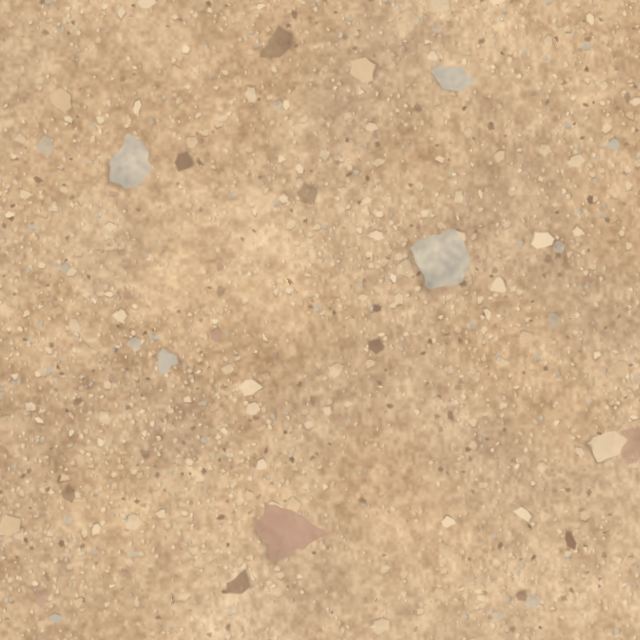
Give the GLSL for this texture, as a WebGL 2 fragment shader.

```glsl
#version 300 es
precision highp float;
// Dry sandy ground with fine grit, scattered chips and a few larger flat stones.

#define SEED 3.7
#define SOFTNESS 0.0024
#define GROUND_COLOR vec3(0.818, 0.692, 0.548)
#define TONE_STEP vec3(0.105, 0.108, 0.094)
#define CREAM vec3(0.93, 0.83, 0.69)
#define TAN vec3(0.88, 0.76, 0.61)
#define GREY vec3(0.77, 0.735, 0.665)
#define MAUVE vec3(0.74, 0.59, 0.50)
#define DARK vec3(0.58, 0.47, 0.37)
#define SHADOW 0.20
#define BIG_RADIUS 0.054
#define BIG_COUNT 5

uniform vec2 u_resolution;
out vec4 fragColor;

const float TAU = 6.2831853;

float hash(vec2 p) {
    return fract(sin(dot(p + SEED, vec2(127.1, 311.7))) * 43758.5453);
}

vec2 hash2(vec2 p) {
    return vec2(hash(p), hash(p + 57.3));
}

mat2 rotation(float a) {
    float c = cos(a), s = sin(a);
    return mat2(c, s, -s, c);
}

float noise(vec2 p) {
    vec2 i = floor(p), f = fract(p);
    f = f * f * (3.0 - 2.0 * f);
    return mix(mix(hash(i), hash(i + vec2(1, 0)), f.x),
               mix(hash(i + vec2(0, 1)), hash(i + vec2(1, 1)), f.x), f.y);
}

// Noise centred on zero, turned so that its lattice stays hidden.
float grain(vec2 p, float scale) {
    return noise(rotation(scale) * p * scale + scale) - 0.5;
}

// Signed distance to an irregular six-sided chip.
float chip(vec2 q, float radius, vec2 id) {
    q = rotation(hash(id + 3.1) * TAU) * q;
    q.y *= 1.0 + 0.55 * hash(id + 8.4);
    float d = -radius;
    for (int k = 0; k < 6; k++) {
        float side = float(k);
        float a = (side + 0.7 * hash(id + side * 1.7)) * TAU / 6.0;
        float reach = radius * (0.68 + 0.5 * hash(id + side * 2.3 + 20.0));
        d = max(d, dot(q, vec2(cos(a), sin(a))) - reach);
    }
    return d;
}

vec3 stoneTint(float kind) {
    if (kind < 0.52) return CREAM;
    if (kind < 0.76) return TAN;
    if (kind < 0.86) return GREY;
    if (kind < 0.91) return MAUVE;
    return DARK;
}

// Lays one stone over the ground, with a faint shadow to its lower left.
vec3 layStone(vec3 ground, vec2 p, vec2 q, float radius, vec2 id, float kind, float cover) {
    float wobble = grain(p, 75.0) * min(radius * 0.3, 0.009);
    float d = chip(q, radius, id) + wobble;
    float facing = max(dot(q / (length(q) + 0.001), vec2(-0.8, -0.6)), 0.0);
    float shade = facing * (1.0 - smoothstep(0.0, 0.003 + radius * 0.22, d));
    ground *= 1.0 - SHADOW * cover * shade;
    float mottle = grain(p, 38.0) * 0.10 + grain(p, 120.0) * 0.07;
    mottle *= smoothstep(0.005, 0.04, radius);
    vec3 tint = stoneTint(kind);
    if (tint == GREY) tint += mottle * vec3(1.5, 1.25, 0.9);
    else tint += mottle * 0.55;
    tint += 0.05 * (hash(id + 31.0) - 0.5);
    return mix(ground, tint, cover * (1.0 - smoothstep(-SOFTNESS, SOFTNESS, d)));
}

// One layer of stones on a jittered grid; radius is in canvas units.
vec3 scatter(vec3 ground, vec2 p, float cells, float density, float radius) {
    vec2 g = rotation(cells * 0.37) * p * cells + cells;
    vec2 home = floor(g);
    for (int y = -1; y <= 1; y++)
    for (int x = -1; x <= 1; x++) {
        vec2 cell = home + vec2(x, y), id = cell + cells * 0.13;
        if (hash(id + 11.0) > density) continue;
        vec2 q = (g - cell - hash2(id)) / cells;
        if (length(q) > radius * 3.0) continue;
        float size = radius * mix(0.6, 1.35, pow(hash(id + 5.0), 2.0));
        float cover = mix(0.45, 1.0, hash(id + 17.0));
        ground = layStone(ground, p, q, size, id, hash(id + 23.0), cover);
    }
    return ground;
}

void main() {
    vec2 p = gl_FragCoord.xy / min(u_resolution.x, u_resolution.y);

    // Soft patches and fine sand
    float tone = grain(p, 4.5) * 0.75 + grain(p, 15.0) * 0.65 + grain(p, 42.0) * 0.75
               + grain(p, 105.0) * 1.05 + grain(p, 190.0) * 0.75;
    vec3 color = GROUND_COLOR + tone * TONE_STEP;
    color += grain(p, 7.0) * vec3(0.015, 0.0, -0.02);

    // Grit gathers in loose drifts, coarser layers on top
    float drift = smoothstep(-0.4, 0.4, grain(p, 5.5) + 0.4 * grain(p, 13.0));
    color = scatter(color, p, 95.0, 0.18 + 0.32 * drift, 0.0032);
    color = scatter(color, p, 48.0, 0.12 + 0.32 * drift, 0.0055);
    color = scatter(color, p, 23.0, 0.07 + 0.20 * drift, 0.0105);
    color = scatter(color, p, 9.0, 0.15, 0.021);

    // A few large stones spread by a low-discrepancy sequence
    for (int i = 0; i < BIG_COUNT; i++) {
        float n = float(i);
        vec2 centre = fract(vec2(0.69, 0.60) + n * vec2(0.7549, 0.5698));
        float kind = i == 1 ? 0.88 : (i == 3 ? 0.3 : 0.8);
        float radius = BIG_RADIUS * (1.0 - 0.13 * n);
        color = layStone(color, p, p - centre, radius, vec2(n, 40.0), kind, 0.88);
    }
    fragColor = vec4(clamp(color, 0.0, 1.0), 1.0);
}
```
